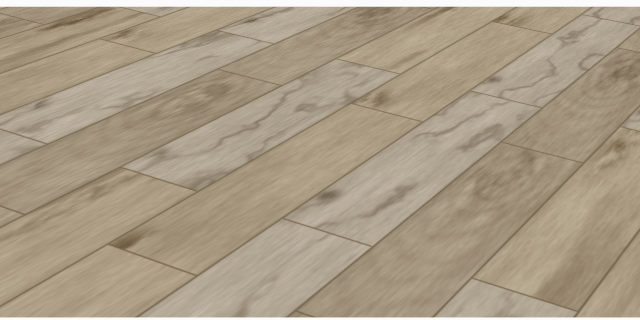
This texture is drawn by a Shadertoy shader. Its source:

```glsl
// Wood-look plank floor seen at an angle, between two thin white margins.
// A projective map turns the canvas into floor rows and planks; each plank gets
// one of four wood kinds built from stretched noise, rings, veins and dark marks.

const float HORIZON = 1.1154;       // height of the vanishing line above the top
const float TILT = 0.0677;          // slope of that line
const float VANISH_RIGHT = 3.203;   // where long seams meet
const float VANISH_LEFT = 6.120;    // where end joints meet
const float ROW_START = 0.709;
const float ROW_WIDTH = 0.209;
const float PLANK_LENGTH = 1.81;
const vec2 ROW_OFFSET = vec2(4.03, 3.48);  // first joint of even and odd rows
const float PLANK_ASPECT = 6.0;
const float SEAM_HALF = 0.010;      // in row widths
const float JOINT_HALF = 0.0045;    // in floor units
const vec2 MARGIN = vec2(0.008, 0.021);    // bottom, top
const vec3 GROUT = vec3(0.45, 0.38, 0.28);
const vec3 WHITE = vec3(0.985);

// Wood kinds: streaked, ringed, veined, plain
const vec3 TONE[4] = vec3[4](vec3(0.685, 0.625, 0.530), vec3(0.640, 0.580, 0.492),
                             vec3(0.700, 0.655, 0.585), vec3(0.675, 0.615, 0.518));
// Dark mark of each kind: centre along and across, radius along and across
const vec4 MARK[4] = vec4[4](vec4(4.9, 0.80, 1.30, 0.13), vec4(4.7, 0.58, 1.30, 0.35),
                             vec4(0.9, 0.90, 0.22, 0.10), vec4(0.3, 0.85, 0.50, 0.22));

float hash(vec2 p) {
    vec3 q = fract(vec3(p.xyx) * 0.1031);
    q += dot(q, q.yzx + 33.33);
    return fract((q.x + q.y) * q.z);
}

float noise(vec2 p) {
    vec2 i = floor(p), f = fract(p);
    f = f * f * (3.0 - 2.0 * f);
    return mix(mix(hash(i), hash(i + vec2(1, 0)), f.x),
               mix(hash(i + vec2(0, 1)), hash(i + vec2(1, 1)), f.x), f.y);
}

float fbm(vec2 p) {
    float sum = 0.0, amp = 0.5;
    for (int i = 0; i < 4; i++) {
        sum += amp * noise(p);
        p = p * 2.03 + 17.3;
        amp *= 0.5;
    }
    return sum;
}

// Wood colour at g (x along 0..PLANK_ASPECT, y across 0..1)
vec3 wood(vec2 g, vec2 id, int kind) {
    float seed = hash(id + 40.0);
    vec2 n = g + vec2(seed * 91.0, seed * 57.0 + id.x * 3.0);
    float warp = fbm(n * vec2(0.8, 2.0));

    // Grain shared by all kinds
    float shade = 0.11 * (fbm(n * vec2(0.6, 5.0)) - 0.47);
    shade += 0.050 * (noise(n * vec2(2.5, 34.0) + warp) - 0.5);
    shade += 0.035 * (noise(n * vec2(9.0, 60.0)) - 0.5);
    shade += 0.025 * (seed - 0.5);

    // Dark mark with a ragged outline
    vec4 mark = MARK[kind];
    mark.x += 0.5 * (seed - 0.5);
    vec2 m = (g - mark.xy) / mark.zw;
    float blot = exp(-dot(m, m)) * smoothstep(0.2, 0.7, fbm(n * vec2(2.0, 9.0)));
    shade -= (kind == 1 ? 0.13 : 0.24) * blot;

    if (kind == 0) {            // broad streaks
        shade -= 0.09 * smoothstep(0.5, 0.9, noise(n * vec2(0.35, 6.0) + warp));
    } else if (kind == 1) {     // nested arches
        float d = length((g - mark.xy) * vec2(0.2, 1.0)) + 0.22 * warp;
        float rings = 0.5 + 0.5 * sin(d * 48.0);
        shade -= 0.055 * (rings * rings - 0.35) * exp(-1.2 * d);
    } else if (kind == 2) {     // thin wavy veins
        float wave = 0.5 + 0.5 * sin(6.283 * (g.y * 1.6 + 2.1 * warp + seed));
        float vein = pow(wave, 7.0) * smoothstep(0.25, 0.7, noise(n * vec2(0.7, 2.0)));
        shade -= 0.12 * vein;
    }
    return TONE[kind] + shade * vec3(1.0, 1.03, 1.07);
}

void mainImage(out vec4 fragColor, in vec2 fragCoord) {
    vec2 p = fragCoord / iResolution.xy * vec2(2.0, 1.0);

    // Canvas to floor
    float depth = 1.0 - p.y + HORIZON - TILT * p.x;
    float across = ((VANISH_RIGHT - p.x) / depth - ROW_START) / ROW_WIDTH;
    float along = (p.x + VANISH_LEFT) / depth;

    // Row, plank and position inside the plank
    float row = floor(across);
    float shift = mod(row, 2.0) < 0.5 ? ROW_OFFSET.x : ROW_OFFSET.y;
    float run = (along - shift) / PLANK_LENGTH;
    float plank = floor(run);
    vec2 cell = vec2(run - plank, across - row);
    int kind = int(mod(row, 4.0));
    if (kind == 0 && mod(plank + floor(row / 4.0), 2.0) > 0.5) kind = 2;
    vec3 color = wood(cell * vec2(PLANK_ASPECT, 1.0), vec2(row, plank), kind);

    // Seams and end joints
    float seam = min(cell.y, 1.0 - cell.y);
    float joint = min(cell.x, 1.0 - cell.x) * PLANK_LENGTH;
    vec2 aa = 0.8 * vec2(fwidth(across), fwidth(along));
    float seamLine = 1.0 - smoothstep(SEAM_HALF - aa.x, SEAM_HALF + aa.x, seam);
    float jointLine = 1.0 - smoothstep(JOINT_HALF - aa.y, JOINT_HALF + aa.y, joint);
    color *= 1.0 - 0.06 * exp(-seam * 28.0);
    color = mix(color, GROUT, 0.85 * max(seamLine, jointLine));

    // White margins
    float px = 0.7 / iResolution.y;
    float inside = smoothstep(MARGIN.x - px, MARGIN.x + px, p.y)
                 * smoothstep(MARGIN.y - px, MARGIN.y + px, 1.0 - p.y);
    fragColor = vec4(mix(WHITE, color, inside), 1.0);
}
```
